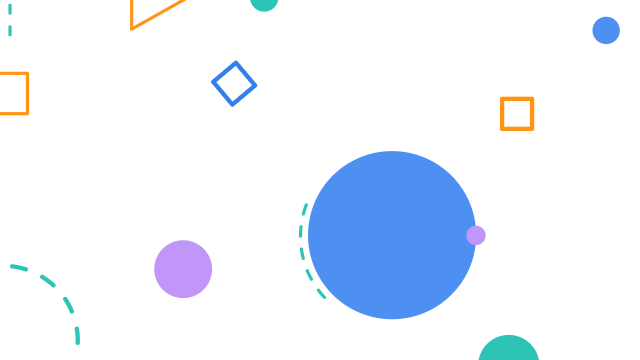
Give the GLSL for this background, as a WebGL 1 fragment shader.

```glsl
precision highp float;
// Scattered flat geometric shapes on white: filled discs, outlined squares,
// an open triangle and dashed strokes. Each one is a signed distance, measured
// on a grid GRID units high, painted in order with a one-pixel soft edge.

#define GRID 432.0
#define PAPER vec3(1.0)
#define BLUE vec3(0.302, 0.565, 0.945)
#define DEEP_BLUE vec3(0.200, 0.500, 0.920)
#define PURPLE vec3(0.753, 0.588, 0.973)
#define TEAL vec3(0.176, 0.769, 0.710)
#define ORANGE vec3(1.000, 0.585, 0.080)
#define THIN 1.9
#define THICK 2.6

uniform vec2 u_resolution;

vec2 rotate(vec2 v, float angle) {
  float c = cos(angle), s = sin(angle);
  return vec2(c * v.x - s * v.y, s * v.x + c * v.y);
}

float disc(vec2 p, vec2 center, float radius) {
  return length(p - center) - radius;
}

float segment(vec2 p, vec2 a, vec2 b, float halfWidth) {
  vec2 ap = p - a, ab = b - a;
  return length(ap - ab * clamp(dot(ap, ab) / dot(ab, ab), 0.0, 1.0)) - halfWidth;
}

// Square outline with rounded outer corners, turned by angle
float squareOutline(vec2 p, vec2 center, float halfSide, float angle, float halfWidth) {
  vec2 q = abs(rotate(p - center, -angle)) - halfSide;
  float box = length(max(q, 0.0)) + min(max(q.x, q.y), 0.0);
  return abs(box) - halfWidth;
}

// Nearest of count dashes, as an index centred on zero
float dashIndex(float position, float count) {
  return clamp(floor(position + 0.5 * count), 0.0, count - 1.0) + 0.5 - 0.5 * count;
}

// Round-capped dashes spaced evenly around middleAngle
float dashedArc(vec2 p, vec2 center, float radius, float middleAngle,
                float spacing, float halfDash, float count, float halfWidth) {
  vec2 q = rotate(p - center, -middleAngle);
  float angle = atan(q.y, q.x);
  float dashAngle = dashIndex(angle / spacing, count) * spacing;
  float nearest = clamp(angle, dashAngle - halfDash, dashAngle + halfDash);
  return length(q - radius * vec2(cos(nearest), sin(nearest))) - halfWidth;
}

// Round-capped vertical dashes spaced evenly around middle
float dashedColumn(vec2 p, vec2 middle, float spacing, float halfDash,
                   float count, float halfWidth) {
  vec2 q = p - middle;
  q.y -= dashIndex(q.y / spacing, count) * spacing;
  return segment(q, vec2(0.0, -halfDash), vec2(0.0, halfDash), halfWidth);
}

void paint(inout vec3 color, vec3 ink, float distance, float pixel) {
  color = mix(color, ink, clamp(0.5 - distance / pixel, 0.0, 1.0));
}

void main() {
  float pixel = GRID / u_resolution.y;
  vec2 p = gl_FragCoord.xy * pixel;
  vec3 color = PAPER;

  // Dashed strokes
  paint(color, TEAL, dashedColumn(p, vec2(12.0, 408.0), 26.0, 4.8, 2.0, THIN), pixel);
  paint(color, TEAL, dashedArc(p, vec2(3.8, 23.5), 89.5, 0.7095,
                               0.431, 0.095, 4.0, THICK), pixel);
  paint(color, TEAL, dashedArc(p, vec2(467.8, 148.2), 107.2, 3.336,
                               0.2515, 0.053, 5.0, THIN), pixel);

  // Large disc with a bead on its rim
  paint(color, BLUE, disc(p, vec2(470.5, 149.8), 100.9), pixel);
  paint(color, PURPLE, disc(p, vec2(571.2, 149.5), 11.6), pixel);

  // Smaller discs, two of them cut by the frame
  paint(color, PURPLE, disc(p, vec2(219.8, 109.0), 34.7), pixel);
  paint(color, TEAL, disc(p, vec2(610.5, -6.7), 36.8), pixel);
  paint(color, TEAL, disc(p, vec2(317.0, 435.0), 17.0), pixel);
  paint(color, BLUE, disc(p, vec2(727.4, 395.5), 16.4), pixel);

  // Square outlines
  paint(color, ORANGE, squareOutline(p, vec2(620.5, 295.4), 18.0, 0.0, THICK), pixel);
  paint(color, ORANGE, squareOutline(p, vec2(8.8, 319.8), 24.2, 0.0, THIN), pixel);
  paint(color, DEEP_BLUE, squareOutline(p, vec2(281.0, 331.6), 17.8, 0.70, THICK), pixel);

  // Triangle corner running off the top edge
  vec2 corner = vec2(158.0, 397.0);
  float triangle = min(segment(p, corner, corner + vec2(0.0, 80.0), THIN),
                       segment(p, corner, corner + vec2(142.0, 80.0), THIN));
  paint(color, ORANGE, triangle, pixel);

  gl_FragColor = vec4(color, 1.0);
}
```
